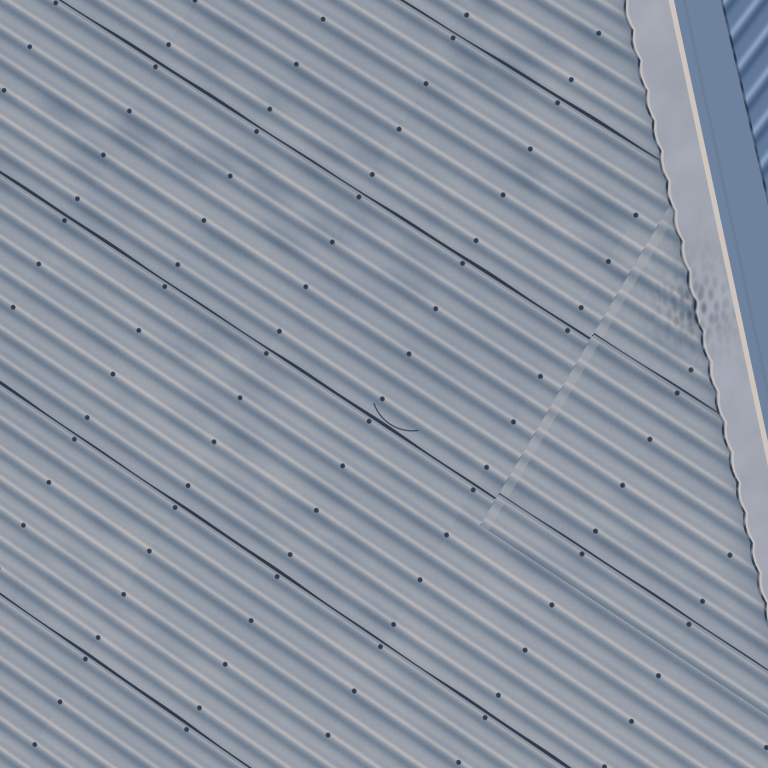
Reproduce this texture procedurally as a Shadertoy shader.

```glsl
const float RIB_PITCH = 0.0392;      // vertical distance between ribs at the left side
const float RIB_SLOPE = 0.643;
const float RIB_SPREAD = 0.069;      // perspective widening of the ribs
const float RIB_ORIGIN = 0.2318;
const float RIBS_PER_SHEET = 7.0;
const float ROW_SLOPE = 0.592;       // lean of the screw rows
const float ROW_ORIGIN = 0.254;
const float ROW_PITCH = 0.1803;
const float SCREW_RADIUS = 0.0033;
const float LAP_POSITION = 1.03;
const float LAP_SHIFT = 0.24;        // rib offset across the end lap
const float SEAM_WIDTH = 0.0014;
const float WEAR = 0.22;
const vec3 SHADOW = vec3(0.41, 0.465, 0.535);
const vec3 STEEL = vec3(0.555, 0.59, 0.64);
const vec3 LIGHT = vec3(0.71, 0.70, 0.71);
const vec3 GRIME = vec3(0.15, 0.19, 0.25);
const vec3 CAP = vec3(0.63, 0.645, 0.69);
const vec3 CAP_SHADE = vec3(0.43, 0.51, 0.62);
const vec3 CAP_GLINT = vec3(0.80, 0.77, 0.74);
const vec3 FAR_ROOF = vec3(0.38, 0.47, 0.60);

float pixel;

vec2 hash2(vec2 c) {
    return fract(sin(vec2(dot(c, vec2(12.7, 31.1)), dot(c, vec2(26.9, 18.3)))) * 4375.5);
}

// Distance to the nearest jittered cell point
float cellular(vec2 p) {
    vec2 cell = floor(p);
    float nearest = 2.0;
    for (int j = -1; j <= 1; j++)
        for (int i = -1; i <= 1; i++) {
            vec2 c = cell + vec2(i, j);
            nearest = min(nearest, length(c + hash2(c) - p));
        }
    return nearest;
}

float layeredSines(vec2 p) {
    float sum = 0.0, gain = 0.5;
    for (int i = 0; i < 4; i++) {
        sum += gain * sin(p.x + 1.7 * sin(p.y)) * cos(p.y + sin(p.x * 0.7));
        p = mat2(1.5, 1.1, -1.1, 1.5) * p + 2.3;
        gain *= 0.55;
    }
    return sum;
}

// Periodic soft band around a centre
float band(float x, float center, float width) {
    float d = fract(x - center + 0.5) - 0.5;
    return exp(-d * d / (width * width));
}

float line(float d, float halfWidth) {
    return 1.0 - smoothstep(halfWidth - pixel, halfWidth + pixel, abs(d));
}

float above(float edge, float x) {
    return smoothstep(edge - pixel, edge + pixel, x);
}

vec3 metal(float level) {
    return level < 0.5 ? mix(SHADOW, STEEL, level * 2.0) : mix(STEEL, LIGHT, level * 2.0 - 1.0);
}

vec3 roof(vec2 p) {
    float across = (p.y - RIB_SLOPE * p.x) / (1.0 + RIB_SPREAD * p.x);
    float along = p.x + ROW_SLOPE * p.y;
    float rowOffset = along - ROW_ORIGIN;
    float row = rowOffset / (ROW_PITCH + 0.0063 * rowOffset);
    float lapped = above(LAP_POSITION, along) * (1.0 - above(0.27, across));
    float rib = (across - RIB_ORIGIN) / RIB_PITCH + LAP_SHIFT * lapped;

    // Rib relief
    float level = 0.50 - 0.40 * band(rib, 0.20, 0.15) + 0.46 * band(rib, 0.92, 0.085)
                + 0.14 * band(rib, 0.58, 0.15);

    // Weathering: tone per rib, broad patches, streaks and speckle
    float patches = layeredSines(vec2(row * 1.1, rib * 0.35) + 1.0);
    float streak = 1.0 - smoothstep(0.05, 0.6, cellular(vec2(row * 1.6, rib * 0.9)));
    level += WEAR * (0.5 * patches - streak * smoothstep(-0.1, 0.5, patches) * (1.4 - p.y));
    level += 0.10 * (hash2(vec2(floor(rib + 0.35), floor(row * 0.5))).x - 0.5) + 0.05 * (p.y - 0.5);
    level += 0.07 * (cellular(p * 190.0) - 0.5);
    vec3 color = metal(clamp(level, -0.4, 1.1));

    // End lap
    color = mix(color, LIGHT, 0.3 * lapped * line(along - LAP_POSITION - 0.008, 0.007));

    // Sheet seams of uneven width
    float sheet = (rib + 0.2) / RIBS_PER_SHEET;
    float seamId = floor(sheet + 0.5);
    float seamDistance = (sheet - seamId) * RIBS_PER_SHEET * RIB_PITCH * 0.84;
    float wobble = sin(p.x * 17.0 + seamId * 2.4) + 0.6 * sin(p.x * 53.0 + seamId);
    float seamWidth = SEAM_WIDTH * (1.0 + 0.35 * wobble) * (1.0 - 0.35 * lapped);
    color = mix(color, SHADOW, 0.5 * line(seamDistance - 0.002, 0.003));
    color = mix(color, GRIME, 0.9 * line(seamDistance + 0.0003 * wobble, seamWidth));

    // Screws on every second rib of a sheet
    float ribId = floor(rib + 0.5);
    float hasScrew = 1.0 - mod(mod(ribId, RIBS_PER_SHEET), 2.0);
    vec2 toScrew = 0.85 * vec2((rib - ribId) * RIB_PITCH, (row - floor(row + 0.5)) * 0.187);
    float screw = 1.0 - smoothstep(SCREW_RADIUS - 1.5 * pixel, SCREW_RADIUS + pixel, length(toScrew));
    color = mix(color, GRIME, 0.9 * hasScrew * screw);

    // Fallen twig
    float twig = line(length(p - vec2(0.537, 0.508)) - 0.053, 0.0008);
    twig *= above(0.484, p.x) * above(0.525, p.y) * (1.0 - above(0.545, p.x));
    return mix(color, GRIME, 0.8 * twig);
}

void mainImage(out vec4 fragColor, in vec2 fragCoord) {
    pixel = 0.75 / iResolution.y;
    vec2 p = fragCoord / iResolution.xy;
    p.y = 1.0 - p.y;
    vec3 color = roof(p);

    // Ridge cap with a scalloped, dirty lower edge
    float scallop = abs(sin(p.y * 80.0));
    float capEdge = p.x - 0.814 - 0.233 * p.y + 0.004 * scallop;
    float dirt = 1.0 - smoothstep(0.1, 0.65, cellular(p * vec2(110.0, 55.0)));
    color = mix(color, SHADOW, 0.55 * exp(-abs(capEdge) * 90.0));
    color = mix(color, CAP + 0.03 * layeredSines(p * 30.0), above(0.0, capEdge));
    color = mix(color, CAP_GLINT, 0.7 * line(capEdge - 0.003, 0.0018));
    color = mix(color, GRIME, (0.3 + 0.6 * dirt) * line(capEdge, 0.0016));
    color = mix(color, GRIME, 0.6 * dirt * exp(-length(p - vec2(0.905, 0.40)) * 38.0));

    // Ridge fold and its shaded side
    float fold = p.x - 0.874 - 0.213 * p.y;
    color = mix(color, CAP_SHADE, above(0.0, fold));
    color = mix(color, CAP_GLINT, line(fold, 0.0035));
    color = mix(color, SHADOW, 0.6 * line(fold - 0.017, 0.002));

    // Opposite roof slope
    float farEdge = p.x - 0.940 - 0.23 * p.y;
    float farRib = (p.y + 1.3 * p.x) / 0.055;
    vec3 farColor = FAR_ROOF + 0.16 * band(farRib, 0.3, 0.12) - 0.10 * band(farRib, 0.6, 0.14);
    color = mix(color, farColor, above(0.0, farEdge));
    color = mix(color, GRIME, (0.4 + 0.5 * dirt) * line(farEdge, 0.0016));
    fragColor = vec4(color, 1.0);
}
```
